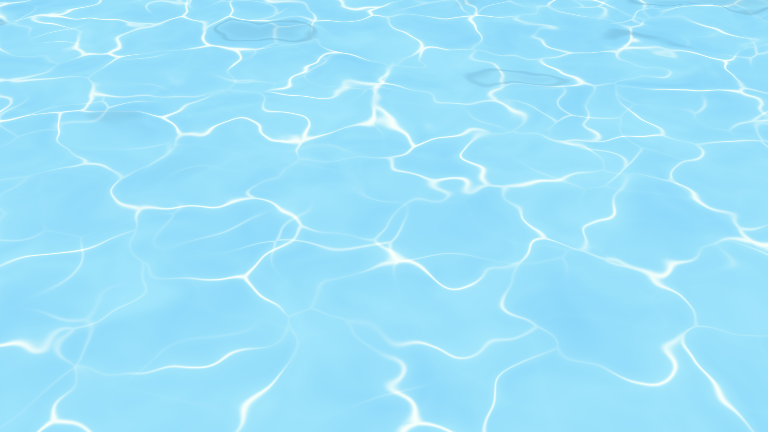
This texture is drawn by a Shadertoy shader. Its source:

```glsl
// Sunlit pool water: bright caustic threads on pale blue, seen at a slant.

vec2 hash2(vec2 p) {
    vec3 h = fract(p.xyx * vec3(0.1031, 0.1030, 0.0973));
    h += dot(h, h.yzx + 33.33);
    return fract((h.xx + h.yz) * h.zy);
}

// Gradient noise, roughly -0.6 to 0.6
float noise(vec2 p) {
    vec2 i = floor(p), f = p - i;
    vec2 u = f * f * f * (f * (f * 6.0 - 15.0) + 10.0);
    float a = dot(hash2(i) * 2.0 - 1.0, f);
    float b = dot(hash2(i + vec2(1, 0)) * 2.0 - 1.0, f - vec2(1, 0));
    float c = dot(hash2(i + vec2(0, 1)) * 2.0 - 1.0, f - vec2(0, 1));
    float d = dot(hash2(i + 1.0) * 2.0 - 1.0, f - 1.0);
    return mix(mix(a, b, u.x), mix(c, d, u.x), u.y);
}

vec2 warp(vec2 p) {
    return vec2(noise(p + 17.3), noise(p + 41.7));
}

// Cell borders: x is the gap to the nearest edge, y to the nearest junction
vec2 cellGaps(vec2 p) {
    vec2 cell = floor(p);
    vec3 near = vec3(9.0);
    for (int y = -2; y <= 2; y++)
    for (int x = -2; x <= 2; x++) {
        vec2 c = cell + vec2(x, y);
        float d = length(c + 0.1 + 0.8 * hash2(c) - p);
        if (d < near.x) near = vec3(d, near.xy);
        else if (d < near.y) near = vec3(near.x, d, near.y);
        else near.z = min(near.z, d);
    }
    return near.yz - near.x;
}

void mainImage(out vec4 fragColor, in vec2 fragCoord) {
    vec2 uv = fragCoord / iResolution.y;
    uv.x -= 0.5 * iResolution.x / iResolution.y;

    // Slanted water plane: features shrink and flatten towards the top
    float depth = 1.0 / (1.8 - uv.y);
    vec2 plane = vec2(uv.x * 4.7, 11.0) * depth + vec2(23.0, 8.0);
    vec2 bent = plane + 0.75 * warp(plane * 1.1) + 0.22 * warp(plane * 3.1);

    // Soft light on the pool floor
    float light = 0.40 + 0.45 * noise(plane * 0.7 + 5.0)
                + 0.42 * noise(bent * 1.5) + 0.22 * noise(bent * 3.7);
    light += 0.10 * smoothstep(0.75, 0.3, abs(uv.y - 0.4) + 0.3 * abs(uv.x));
    vec3 color = mix(vec3(0.525, 0.835, 0.98), vec3(0.66, 0.92, 0.99),
                     clamp(light, 0.0, 1.0));

    // Main caustic threads, swelling at junctions and fading in places
    vec2 gaps = cellGaps(bent);
    float strength = smoothstep(-0.28, 0.25, noise(plane * 1.3 + 60.0));
    float width = 0.022 + 0.014 * depth * depth + 0.05 * strength * exp(-7.0 * gaps.y);
    float core = exp(-pow(gaps.x / width, 2.0)) * mix(0.12, 1.0, strength);
    float glow = exp(-gaps.x * 9.0) * mix(0.3, 0.75, strength);

    // Fainter, finer second web
    vec2 fine = plane * 1.25 + 0.9 * warp(plane * 1.4 + 9.0) + 31.0;
    float fineGap = cellGaps(fine).x;
    float fade = smoothstep(0.0, 0.4, noise(plane * 0.9 + 80.0));
    glow += 0.35 * exp(-fineGap * 11.0) * (0.3 + fade);
    core += 0.55 * fade * exp(-pow(fineGap / (0.03 + 0.014 * depth * depth), 2.0));

    color = mix(color, vec3(0.77, 0.97, 0.99), clamp(glow * 0.6, 0.0, 1.0));
    color = mix(color, vec3(0.96, 1.0, 0.985), clamp(core, 0.0, 1.0));

    // Thin grey-blue ripple outlines on the far surface
    float ripple = noise(bent * vec2(0.55, 0.9) + 12.0) - 0.27;
    float far = smoothstep(0.45, 1.0, uv.y);
    float rim = smoothstep(0.045, 0.0, abs(ripple));
    float shade = smoothstep(0.0, 0.15, ripple);
    color = mix(color, vec3(0.46, 0.71, 0.83), far * (0.5 * rim + 0.25 * shade));

    fragColor = vec4(color, 1.0);
}
```
